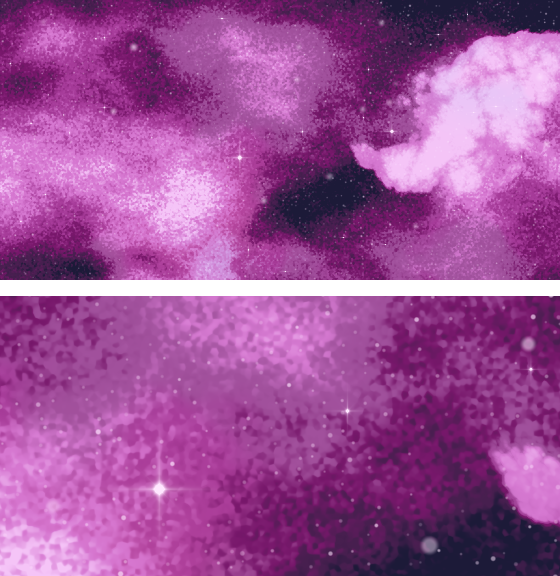
Top, the full canvas; bottom, a detail of the centre.
Reproduce this background procedurally as a WebGL 1 fragment shader.

```glsl
precision highp float;
// Magenta nebula: soft cellular haze, a billowing bright cloud, dust and sparkling stars.
uniform vec2 u_resolution;

const vec3 NAVY = vec3(0.11, 0.10, 0.22);
const vec3 DUSK = vec3(0.28, 0.12, 0.31);
const vec3 PLUM = vec3(0.47, 0.09, 0.42);
const vec3 MAGENTA = vec3(0.65, 0.23, 0.60);
const vec3 ORCHID = vec3(0.84, 0.47, 0.82);
const vec3 PALE = vec3(0.96, 0.77, 0.97);
const vec3 MAUVE = vec3(0.62, 0.36, 0.62);
const vec3 ROSE = vec3(0.80, 0.32, 0.63);
const vec3 ICE = vec3(0.76, 0.79, 0.96);
const vec3 STAR = vec3(1.0, 0.90, 1.0);
const float BASE_LIGHT = 0.45;
const float HAZE_CONTRAST = 1.2;
const float HAZE_SCALE = 3.2;
const float BILLOW_SCALE = 7.0;
const float GRAIN_SCALE = 150.0;
const float GRAIN_AMOUNT = 0.20;

vec3 hash3(vec2 p) {
  vec3 q = fract(p.xyx * vec3(0.1031, 0.1030, 0.0973));
  q += dot(q, q.yxz + 33.33);
  return fract((q.xxy + q.yzz) * q.zyx);
}

// x: rounded puffs around the nearest point, y: smooth blend of random cell values
vec2 cellular(vec2 p) {
  vec2 cell = floor(p);
  float nearest = 4.0, total = 0.0, weights = 0.0;
  for (int j = -1; j <= 1; j++)
    for (int i = -1; i <= 1; i++) {
      vec2 id = cell + vec2(float(i), float(j));
      vec3 h = hash3(id);
      vec2 d = id + 0.1 + 0.8 * h.xy - p;
      float d2 = dot(d, d);
      float w = exp(-5.0 * d2);
      nearest = min(nearest, d2);
      total += w * h.z;
      weights += w;
    }
  return vec2(1.0 - nearest, total / weights);
}

vec2 cloudNoise(vec2 p) {
  vec2 sum = vec2(0.0);
  float amp = 0.516;
  for (int k = 0; k < 5; k++) {
    sum += amp * cellular(p + 40.0);
    p = mat2(1.6, 1.2, -1.2, 1.6) * p + 7.3;
    amp *= 0.5;
  }
  return sum;
}

float glow(vec2 p, vec2 center, vec2 radius) {
  vec2 d = (p - center) / radius;
  return exp(-dot(d, d));
}

// Round stars scattered one per cell
float starDots(vec2 p, float scale, float density, float radius, float px) {
  vec2 cell = floor(p * scale);
  vec3 h = hash3(cell + scale * 3.7);
  float present = step(1.0 - density, h.z);
  float r = radius * (0.5 + 0.5 * fract(h.z * 57.0));
  float d = length(cell + 0.25 + 0.5 * h.xy - p * scale) / scale;
  return present * (0.4 + 0.6 * fract(h.z * 91.0)) * (1.0 - smoothstep(r - px, r + px, d));
}

float rays(vec2 d, float width, float reach) {
  vec2 a = abs(d);
  return exp(-a.x / width - a.y / reach) + exp(-a.y / width - a.x / reach);
}

// Four long rays, four short diagonal ones and a soft core
float sparkles(vec2 p, float scale, float density, float reach) {
  vec2 cell = floor(p * scale);
  float sum = 0.0;
  for (int j = -1; j <= 1; j++)
    for (int i = -1; i <= 1; i++) {
      vec2 id = cell + vec2(float(i), float(j));
      vec3 h = hash3(id + scale * 5.1);
      vec2 d = p - (id + 0.1 + 0.8 * h.xy) / scale;
      vec2 diagonal = 0.7071 * vec2(d.x + d.y, d.x - d.y);
      float size = reach * (0.5 + 0.5 * fract(h.z * 73.0));
      float shine = 0.7 * rays(d, size * 0.1, size) + 0.3 * rays(diagonal, size * 0.1, size * 0.5)
        + glow(d, vec2(0.0), vec2(size * 0.25));
      sum += step(1.0 - density, h.z) * shine;
    }
  return sum;
}

vec3 nebulaRamp(float v) {
  vec3 c = mix(NAVY, DUSK, smoothstep(0.0, 0.17, v));
  c = mix(c, PLUM, smoothstep(0.17, 0.35, v));
  c = mix(c, MAGENTA, smoothstep(0.35, 0.55, v));
  c = mix(c, ORCHID, smoothstep(0.55, 0.78, v));
  return mix(c, PALE, smoothstep(0.78, 1.0, v));
}

void main() {
  vec2 p = gl_FragCoord.xy / u_resolution.y;
  float px = 1.0 / u_resolution.y;
  p.x *= 2.0 * u_resolution.y / u_resolution.x;

  // Layered sines bend the haze
  vec2 q = p + 0.025 * sin(p.yx * vec2(9.0, 7.0) + vec2(1.0, 4.0)) + 0.012 * sin(p.yx * 21.0 + p * 8.0);
  float haze = cloudNoise(q * HAZE_SCALE * vec2(0.8, 1.15)).y;
  float billow = cloudNoise(q * BILLOW_SCALE + 11.0).x;
  float tint = cloudNoise(q * 2.3 + 23.0).y;
  q += 0.16 * vec2(haze - 0.5, tint - 0.5);

  // Broad lights and shadows
  float rose = glow(q, vec2(0.72, 0.24), vec2(0.24, 0.20));
  float ice = glow(q, vec2(1.00, 0.06), vec2(0.24, 0.10));
  float olive = glow(q, vec2(1.42, 0.72), vec2(0.22, 0.13));
  float light = BASE_LIGHT + HAZE_CONTRAST * (haze - 0.5) + 0.25 * rose + 0.40 * ice - 0.15 * olive;
  light += 0.55 * glow(q, vec2(0.05, 0.36), vec2(0.42, 0.17));
  light += 0.15 * glow(q, vec2(0.65, 0.58), vec2(0.30, 0.12));
  light += 0.20 * glow(q, vec2(1.10, 0.86), vec2(0.35, 0.12));
  light += 0.15 * glow(q, vec2(0.35, 0.83), vec2(0.30, 0.09));
  light += 0.25 * glow(q, vec2(1.65, 0.50), vec2(0.40, 0.28));
  light += 0.30 * glow(q, vec2(1.55, 0.12), vec2(0.25, 0.16));
  light -= 0.42 * glow(q, vec2(0.00, 1.02), vec2(0.65, 0.14));
  light -= 0.42 * glow(q, vec2(1.75, 1.02), vec2(0.55, 0.19));
  light -= 0.20 * glow(q, vec2(0.05, 0.62), vec2(0.40, 0.08));
  light -= 0.27 * glow(q, vec2(1.08, 0.33), vec2(0.24, 0.15));
  light -= 0.27 * glow(q, vec2(0.28, 0.03), vec2(0.25, 0.12));
  light -= 0.27 * glow(q, vec2(1.95, 0.14), vec2(0.20, 0.16));

  // Bright cloud with a puffy edge
  float crest = glow(q, vec2(1.88, 0.72), vec2(0.26, 0.14));
  float body = glow(q, vec2(1.66, 0.50), vec2(0.30, 0.22)) + crest
    + 0.9 * glow(q, vec2(1.36, 0.44), vec2(0.17, 0.06));
  float cover = smoothstep(0.0, 0.16, body - 0.5 + 1.2 * (billow - 0.72));
  float cloudLight = 0.68 + 0.8 * (billow - 0.72) + 0.25 * min(body, 1.1);
  light = mix(light, cloudLight, 0.85 * cover);
  light += GRAIN_AMOUNT * (1.0 - 0.7 * cover) * (cellular(p * GRAIN_SCALE).y - 0.5);

  // Colour and local tints
  vec3 color = nebulaRamp(clamp(light, 0.0, 1.0));
  float middle = smoothstep(0.32, 0.5, light) * (1.0 - smoothstep(0.6, 0.85, light));
  color = mix(color, MAUVE, 0.65 * middle * smoothstep(0.5, 0.65, tint));
  color = mix(color, ROSE, 0.5 * rose * middle);
  float iceTint = max(ice, 0.7 * crest * cover * smoothstep(0.45, 0.6, tint + 0.1));
  color = mix(color, ICE, 0.6 * iceTint * smoothstep(0.55, 0.85, light));

  // Dust, soft discs and sparkles
  float stars = 0.45 * starDots(p, 62.0, 0.22, 0.0022, px) + 0.7 * starDots(p, 29.0, 0.16, 0.0032, px);
  stars += 0.7 * starDots(p, 9.0, 0.14, 0.010, 3.0 * px);
  stars += 0.8 * sparkles(p, 11.0, 0.13, 0.010) + sparkles(p, 3.0, 0.16, 0.028);
  color = mix(color, STAR, clamp(stars, 0.0, 1.0));
  gl_FragColor = vec4(color, 1.0);
}
```
